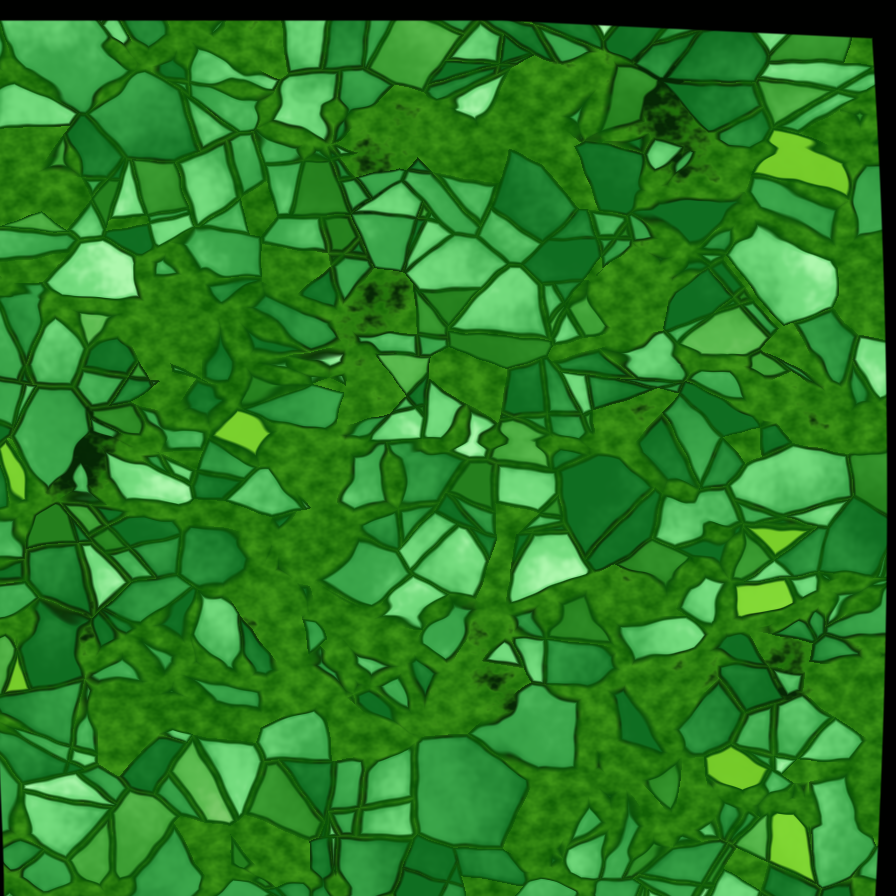
This texture is drawn by a Shadertoy shader. Its source:

```glsl
// Crushed green glass: angular shards bedded in an olive, veined matrix.
// Voronoi cells are cracked along random straight lines into shards, which
// get dark outlines, tilted shading and mottling; a dark margin frames them.

const vec2  CELLS        = vec2(10.5, 12.0); // coarse cells per canvas
const float GAP_MIN      = 0.0018;           // half width of thin cracks
const float GAP_VARY     = 0.0032;
const float GAP_VEIN     = 0.011;            // extra gap inside veins
const float OUTLINE      = 0.0075;           // width of the dark outline
const float SOFTNESS     = 0.0018;           // edge blur
const float MISSING      = 0.12;             // share of lost shards
const float MISSING_VEIN = 0.36;             // extra loss inside veins

const vec3 SHARD_DEEP   = vec3(0.06, 0.43, 0.13);
const vec3 SHARD_MID    = vec3(0.23, 0.65, 0.29);
const vec3 SHARD_BRIGHT = vec3(0.45, 0.86, 0.49);
const vec3 SHARD_GLINT  = vec3(0.68, 0.97, 0.68);
const vec3 SHARD_YELLOW = vec3(0.52, 0.85, 0.16);
const vec3 MATRIX_DARK  = vec3(0.07, 0.38, 0.02);
const vec3 MATRIX_LIGHT = vec3(0.24, 0.58, 0.09);
const vec3 CRACK        = vec3(0.02, 0.29, 0.03);
const vec3 CRACK_DEEP   = vec3(0.00, 0.11, 0.01);
const vec3 MARGIN       = vec3(0.0, 0.005, 0.0);

vec2 hash2(vec2 p) {
    vec3 q = fract(p.xyx * vec3(0.1031, 0.1030, 0.0973));
    q += dot(q, q.yzx + 33.33);
    return fract((q.xx + q.yz) * q.zy);
}

float gradDot(vec2 corner, vec2 offset) {
    float a = 6.2832 * hash2(corner + 71.0).x;
    return dot(vec2(cos(a), sin(a)), offset);
}

float gradientNoise(vec2 p) {
    vec2 i = floor(p), f = fract(p);
    vec2 u = f * f * f * (f * (f * 6.0 - 15.0) + 10.0);
    vec2 e = vec2(0.0, 1.0);
    return mix(mix(gradDot(i, f), gradDot(i + e.yx, f - e.yx), u.x),
               mix(gradDot(i + e, f - e), gradDot(i + e.yy, f - e.yy), u.x), u.y);
}

float fbm(vec2 p) {
    float sum = 0.0, amp = 1.0;
    for (int i = 0; i < 3; i++) {
        sum += amp * gradientNoise(p);
        p = mat2(1.6, 1.2, -1.2, 1.6) * p + 17.0;
        amp *= 0.5;
    }
    return sum;
}

// Winding bands of bare matrix, flatter than they are tall
float veinAt(vec2 p) {
    return 1.0 - smoothstep(0.03, 0.17, abs(fbm(p * vec2(2.8, 4.6) + 5.0)));
}

// Cell border distance; also gives the cell and the offset from its seed
float voronoi(vec2 p, out vec2 cell, out vec2 fromSeed) {
    vec2 base = floor(p), nearest = vec2(0.0);
    float best = 1e3;
    for (int y = -1; y <= 1; y++)
    for (int x = -1; x <= 1; x++) {
        vec2 c = base + vec2(x, y);
        vec2 r = c + hash2(c) - p;
        if (dot(r, r) < best) { best = dot(r, r); nearest = r; cell = c; }
    }
    float border = 1e3;
    for (int y = -2; y <= 2; y++)
    for (int x = -2; x <= 2; x++) {
        vec2 c = cell + vec2(x, y);
        vec2 r = c + hash2(c) - p;
        vec2 side = r - nearest;
        if (dot(side, side) > 1e-4)
            border = min(border, dot(0.5 * (r + nearest), normalize(side)));
    }
    fromSeed = -nearest;
    return border;
}

vec3 shardColor(vec2 p, vec2 q, vec2 key, float depth) {
    vec2 h = hash2(key + 3.7), k = hash2(key + 9.1);
    float tilt = 6.2832 * h.y;
    float tone = h.x + 0.28 * dot(q, vec2(cos(tilt), sin(tilt)));
    tone += 0.13 * fbm(p * 26.0 + key) + 0.05 * gradientNoise(p * 110.0);
    tone -= 0.10 * (1.0 - smoothstep(0.0, 0.007, depth));
    vec3 col = mix(SHARD_DEEP, SHARD_MID, smoothstep(0.0, 0.60, tone));
    col = mix(col, SHARD_BRIGHT, smoothstep(0.56, 0.94, tone));
    col = mix(col, SHARD_GLINT, smoothstep(0.92, 1.12, tone));
    col = mix(col, MATRIX_LIGHT, 0.45 * step(0.82, k.x));
    return mix(col, SHARD_YELLOW, 0.85 * step(0.993, k.y));
}

void mainImage(out vec4 fragColor, in vec2 fragCoord) {
    vec2 uv = fragCoord / iResolution.xy;
    vec2 p = uv + 0.010 * vec2(gradientNoise(uv * 7.0), gradientNoise(uv * 7.0 + 40.0));
    p += 0.0025 * vec2(gradientNoise(uv * 42.0), gradientNoise(uv * 42.0 + 40.0));

    // Crack each cell along up to three lines
    vec2 cell, q;
    float d = voronoi(p * CELLS, cell, q);
    float piece = 0.0, turn = 3.1416 * hash2(cell + 21.0).x;
    for (int i = 0; i < 3; i++) {
        vec2 h = hash2(cell + 31.0 + 13.0 * float(i));
        if (fract(h.x * 7.3 + h.y) > 0.68) continue;
        float a = turn + 1.3 * float(i) + 0.9 * h.x;
        float s = dot(q, vec2(cos(a), sin(a))) - 0.55 * (h.y - 0.5);
        d = min(d, abs(s));
        piece += step(0.0, s) * exp2(float(i));
    }
    vec2 key = cell + piece * vec2(17.0, 29.0);
    d /= 0.5 * (CELLS.x + CELLS.y);

    // Shards shrink or vanish inside the veins
    vec2 pick = hash2(key + 55.0);
    float cellVein = veinAt((cell + 0.5) / CELLS);
    float kept = step(MISSING + MISSING_VEIN * cellVein, pick.x);
    float depth = d - GAP_MIN - GAP_VARY * pick.y - GAP_VEIN * veinAt(p);

    // Matrix, outlines and shards
    float grain = fbm(uv * vec2(48.0, 60.0)), patches = fbm(uv * 6.0 + 90.0);
    vec3 col = mix(MATRIX_DARK, MATRIX_LIGHT, clamp(0.54 + 0.75 * grain + 0.3 * patches, 0.0, 1.0));
    vec3 crack = mix(CRACK, CRACK_DEEP, smoothstep(-0.1, 0.5, patches + 0.5 * grain));
    float outline = kept * (1.0 - smoothstep(0.0, OUTLINE, -depth));
    float pit = smoothstep(0.42, 0.75, patches + 0.35 * grain);
    col = mix(col, crack, max(0.85 * outline, 0.9 * pit));
    float inside = kept * smoothstep(-SOFTNESS, SOFTNESS, depth);
    col = mix(col, shardColor(p, q, key, depth), inside);

    // Crooked dark margin
    float top = 0.977 - 0.048 * max(0.0, uv.x - 0.56) - uv.y;
    float right = 0.990 - 0.065 * (uv.y - 0.45) * (uv.y - 0.45) - uv.x;
    float left = uv.x - 0.006 * (1.0 - smoothstep(0.0, 0.2, uv.y));
    float sheet = smoothstep(-0.0015, 0.0015, min(top, min(right, left + 0.0015)));
    fragColor = vec4(mix(MARGIN, col, sheet), 1.0);
}
```
